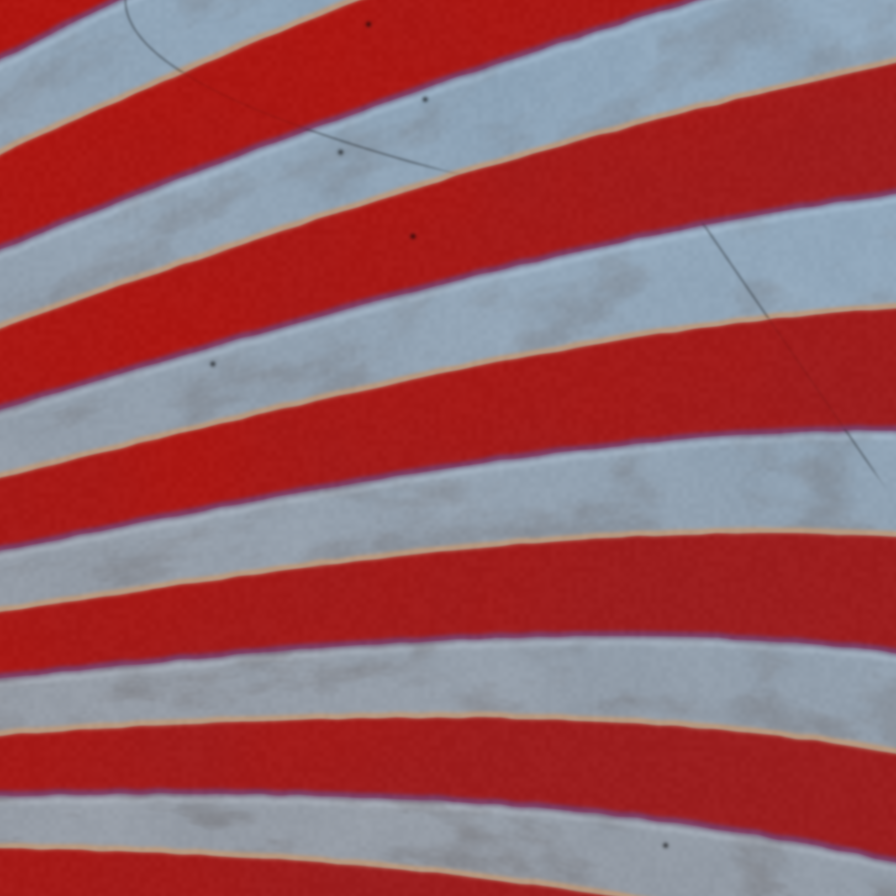
Write a Shadertoy shader that draws this pattern.

```glsl
// Weathered red and white striped cloth, its bands fanning out in gentle arcs.
// A phase field, quadratic in both axes, counts the bands; dividing by its
// gradient gives edge distances for piping, and noise adds stains and specks.

// Phase = A + B*y + C*y*y with y downward; each is a quadratic in x.
const vec3 PHASE_A = vec3(-0.266, 2.099, -0.598);
const vec3 PHASE_B = vec3(3.945, 0.929, -1.422);
const vec3 PHASE_C = vec3(2.246, -3.482, 1.720);
const float PALE_SHARE = 0.475;      // pale part of each period

const vec3 PALE_GREY = vec3(0.585, 0.612, 0.650);
const vec3 PALE_BLUE = vec3(0.565, 0.655, 0.735);
const vec3 RED_BRIGHT = vec3(0.690, 0.085, 0.065);
const vec3 RED_DULL = vec3(0.615, 0.115, 0.120);
const vec3 TAN_EDGE = vec3(0.735, 0.600, 0.485);
const vec3 PURPLE_EDGE = vec3(0.480, 0.235, 0.400);
const vec3 STAIN = vec3(0.440, 0.430, 0.440);

const float EDGE_SOFT = 0.0025;
const float TAN_WIDTH = 0.0040;
const float PURPLE_WIDTH = 0.0045;
const float SEAM_WIDTH = 0.0022;
const float WOBBLE = 0.0020;
const float STAIN_AMOUNT = 0.42;
const float SPECK_CELLS = 14.0;
const float SPECK_CHANCE = 0.05;

float hash(vec2 p) {
    p = fract(p * vec2(0.1031, 0.1137));
    p += dot(p, p.yx + 33.33);
    return fract((p.x + p.y) * p.x * 17.31);
}

float noise(vec2 p) {
    vec2 i = floor(p), f = fract(p);
    f = f * f * (3.0 - 2.0 * f);
    return mix(mix(hash(i), hash(i + vec2(1, 0)), f.x),
               mix(hash(i + vec2(0, 1)), hash(i + vec2(1, 1)), f.x), f.y);
}

float fbm(vec2 p) {
    float sum = 0.0, amp = 0.5;
    for (int i = 0; i < 4; i++) {
        sum += amp * noise(p);
        p = mat2(1.6, 1.2, -1.2, 1.6) * p + 7.3;
        amp *= 0.5;
    }
    return sum / 0.9375;
}

float bell(float d, float width) {
    return exp(-d * d / (width * width));
}

// Signed distance to the nearest band edge lying at the given phase offset.
float edgeDistance(float phase, float offset, float slope) {
    float q = phase - offset;
    return (q - floor(q + 0.5)) / slope;
}

// Two thin stitched seams: a parabola at upper left, a line at right.
float seams(vec2 p) {
    float curve = p.x - 0.14 - p.y * p.y / 0.1024;
    float d1 = curve / length(vec2(1.0, 2.0 * p.y / 0.1024));
    float s1 = bell(d1, SEAM_WIDTH) * (1.0 - smoothstep(0.18, 0.20, p.y));
    float d2 = (p.y - 0.25 - 1.45 * (p.x - 0.785)) / length(vec2(1.0, 1.45));
    float s2 = bell(d2, SEAM_WIDTH) * smoothstep(0.23, 0.26, p.y)
             * (1.0 - smoothstep(0.51, 0.55, p.y));
    return max(s1, s2);
}

// Rare dark dots, at most one per grid cell.
float specks(vec2 p) {
    vec2 cell = floor(p * SPECK_CELLS);
    vec2 spot = 0.2 + 0.6 * vec2(hash(cell + 11.0), hash(cell + 29.0));
    float d = length(fract(p * SPECK_CELLS) - spot) / SPECK_CELLS;
    return step(hash(cell + 3.0), SPECK_CHANCE) * bell(d, 0.0035);
}

void mainImage(out vec4 fragColor, in vec2 fragCoord) {
    vec2 p = fragCoord / iResolution.xy;
    p.y = 1.0 - p.y;
    float soft = max(EDGE_SOFT, 0.8 / iResolution.y);

    // Band phase and its gradient
    vec3 powers = vec3(1.0, p.x, p.x * p.x);
    vec3 rates = vec3(0.0, 1.0, 2.0 * p.x);
    vec3 k = vec3(dot(PHASE_A, powers), dot(PHASE_B, powers), dot(PHASE_C, powers));
    vec3 dk = vec3(dot(PHASE_A, rates), dot(PHASE_B, rates), dot(PHASE_C, rates));
    vec3 rows = vec3(1.0, p.y, p.y * p.y);
    float phase = dot(k, rows);
    float slope = length(vec2(dot(dk, rows), k.y + 2.0 * k.z * p.y));
    phase += (noise(p * 45.0) - 0.5) * WOBBLE * slope;

    // Cloth colours, drifting slowly across the canvas
    float sky = smoothstep(0.15, 0.95, 0.75 - 0.75 * p.y + 0.35 * p.x);
    vec3 pale = mix(PALE_GREY, PALE_BLUE, sky);
    float fade = smoothstep(0.0, 1.0, 0.55 * p.x + 0.55 * p.y + 0.5 * fbm(p * 5.0) - 0.2);
    vec3 red = mix(RED_BRIGHT, RED_DULL, fade);

    // Stains follow the bands, heavier low on the cloth
    float blot = smoothstep(0.46, 0.82, fbm(vec2(p.x * 13.0, phase * 5.0)));
    pale = mix(pale, STAIN, blot * STAIN_AMOUNT * mix(0.55, 1.0, p.y));
    pale += 0.045 * (fbm(p * 9.0 + 4.0) - 0.5);

    // Bands with purple upper and tan lower edges
    float upper = edgeDistance(phase, 0.0, slope);
    float lower = edgeDistance(phase, PALE_SHARE, slope);
    float center = abs(edgeDistance(phase, 0.5 * PALE_SHARE, slope));
    float cover = smoothstep(-soft, soft, 0.5 * PALE_SHARE / slope - center);
    vec3 color = mix(red, pale, cover);
    color += 0.045 * bell(upper - 0.009, 0.004);
    color = mix(color, PURPLE_EDGE, 0.85 * bell(upper + 0.001, PURPLE_WIDTH));
    color = mix(color, TAN_EDGE, 0.9 * bell(lower + 0.002, TAN_WIDTH));

    // Seams, specks and fine weave
    color *= 1.0 - seams(p) * mix(0.05, 0.20, cover);
    color *= 1.0 - 0.45 * specks(p);
    color += 0.022 * (noise(p * 170.0) - 0.5);
    fragColor = vec4(clamp(color, 0.0, 1.0), 1.0);
}
```
